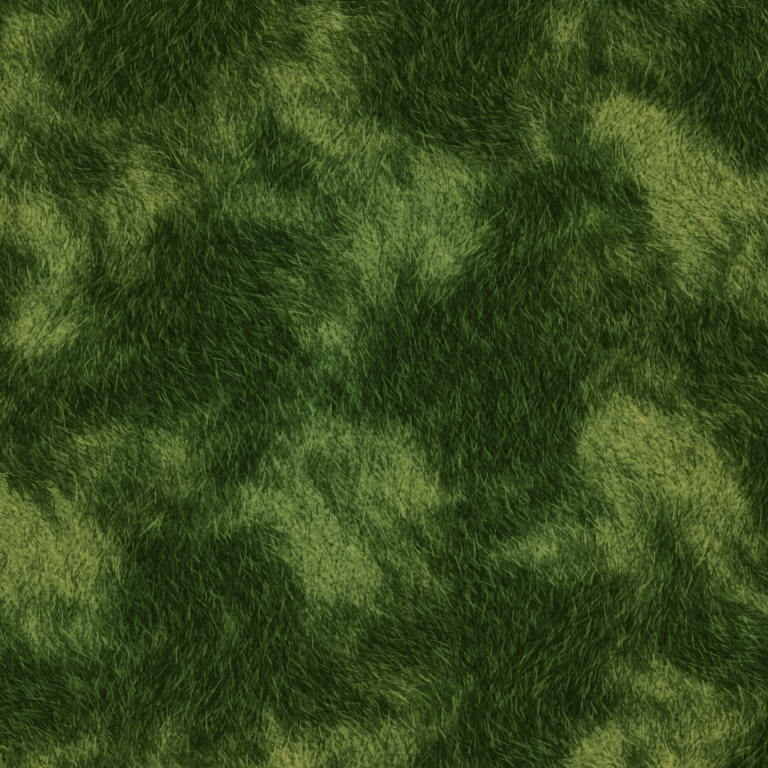
Write a three.js fragment shader that draws this texture.

```glsl
// Mossy ground overgrown by dark, irregular clumps of fine leaning grass blades.
varying vec2 vUv;

const int LAYERS = 22;
const float CELL = 0.018;        // one blade per cell and layer
const float BLADE_WIDTH = 0.0013;
const float SOFTNESS = 0.0010;

const vec3 SHADE = vec3(0.105, 0.150, 0.040);
const vec3 GREEN_GAIN = vec3(0.164, 0.250, 0.110);
const vec3 LIGHT_GAIN = vec3(0.118, 0.060, 0.062);
const vec3 COOL_TINT = vec3(0.87, 1.00, 1.08);
const vec3 WARM_TINT = vec3(1.09, 1.01, 0.94);

vec3 hash3(vec2 p) {
  vec3 q = fract(vec3(p.xyx) * vec3(0.1031, 0.1030, 0.0973));
  q += dot(q, q.yxz + 33.33);
  return fract((q.xxy + q.yzz) * q.zyx);
}

mat2 rotation(float angle) {
  float c = cos(angle), s = sin(angle);
  return mat2(c, s, -s, c);
}

// Gently warped sines at rising frequency, roughly -1.5 to 1.5
float layeredSines(vec2 p) {
  float sum = 0.0, amp = 0.42;
  for (int i = 0; i < 5; i++) {
    p += 0.5 * sin(p.yx * 0.9 + float(i) * 1.7);
    sum += amp * (sin(p.x) + sin(p.y));
    p = mat2(0.74, -0.67, 0.67, 0.74) * p * 1.75 + 2.3;
    amp *= 0.7;
  }
  return sum;
}

// Distance to the nearest scattered point
float cellular(vec2 p) {
  vec2 cell = floor(p);
  float nearest = 2.0;
  for (int y = -1; y <= 1; y++)
    for (int x = -1; x <= 1; x++) {
      vec2 id = cell + vec2(x, y);
      nearest = min(nearest, distance(p, id + hash3(id).xy));
    }
  return nearest;
}

// 0 inside a dense clump, 1 on open moss
float openness(vec2 p) {
  return smoothstep(-0.6, 1.25, layeredSines(p * 15.0 + vec2(7.4, 2.6)));
}

// Local tilt of the grass from upright
float leanAngle(vec2 p) {
  return 0.3 + 0.4 * sin(p.x * 11.0 + 3.0 * sin(p.y * 8.0))
             + 0.4 * sin(p.y * 21.0 - p.x * 15.0);
}

// Tapered, bent blade: x = coverage, y = position from root to tip
vec2 blade(vec2 p, float len, float bend, float width) {
  float along = p.y / len + 0.5;
  float t = clamp(along, 0.0, 1.0);
  float side = abs(p.x - bend * (t * t - 0.3));
  float halfWidth = width * (1.0 - 0.5 * t);
  float ends = smoothstep(0.0, 0.25, along) * smoothstep(1.0, 0.65, along);
  return vec2(ends * (1.0 - smoothstep(halfWidth - SOFTNESS, halfWidth + SOFTNESS, side)), t);
}

// Lay one scattered layer of blades over the tone below
float grassLayer(float tone, vec2 p, float layer) {
  vec2 shift = layer * vec2(0.0137, 0.0291);
  vec2 cell = floor((p + shift) / CELL);
  for (int y = -1; y <= 1; y++)
    for (int x = -1; x <= 1; x++) {
      vec2 id = cell + vec2(x, y);
      vec3 place = hash3(id + layer * 19.7 + 40.0);
      vec3 look = hash3(id + layer * 31.3 + 170.0);
      vec2 center = (id + place.xy) * CELL - shift;
      float angle = leanAngle(center) + (place.z - 0.5) * 1.3;
      float len = CELL * mix(1.2, 1.95, look.x);
      vec2 shape = blade(rotation(-angle) * (p - center), len,
                         (look.y - 0.5) * 0.009, BLADE_WIDTH * mix(0.7, 1.2, look.y));
      if (shape.x > 0.01) {
        float open = openness(center);
        float present = step(fract(look.y * 7.3 + place.x), 1.0 - 0.7 * open);
        float bladeTone = -0.16 + 0.6 * open + 1.15 * look.z * look.z
                        + 0.2 * (shape.y - 0.5) + 0.004 * layer;
        tone = mix(tone, bladeTone, 0.72 * present * shape.x);
      }
    }
  return tone;
}

vec3 grassColor(float tone, float warmth) {
  float t = max(tone, -0.2);
  t = min(t, 0.4 + 0.6 * t);     // soften the brightest lights
  vec3 color = SHADE + GREEN_GAIN * t + LIGHT_GAIN * t * t;
  return color * mix(COOL_TINT, WARM_TINT, warmth);
}

void main() {
  // Grainy moss, shaded where clumps grow
  float open = openness(vUv);
  float grain = cellular(rotation(0.6) * vUv * 130.0) - cellular(vUv * 230.0);
  float tone = mix(0.05, 1.15, open) + 0.25 * grain;

  for (int i = 0; i < LAYERS; i++) tone = grassLayer(tone, vUv, float(i));

  // Fine speckle and soft shadow between the clumps
  tone += 0.28 * grain * (0.5 + open) + 0.12 * (open - 0.3);

  // Warmer on open moss and in broad drifts
  float drift = layeredSines(vUv * 5.0 + 9.0);
  float warmth = clamp(0.42 + 0.22 * drift + 0.25 * open, 0.0, 1.0);
  gl_FragColor = vec4(grassColor(tone, warmth), 1.0);
}
```
